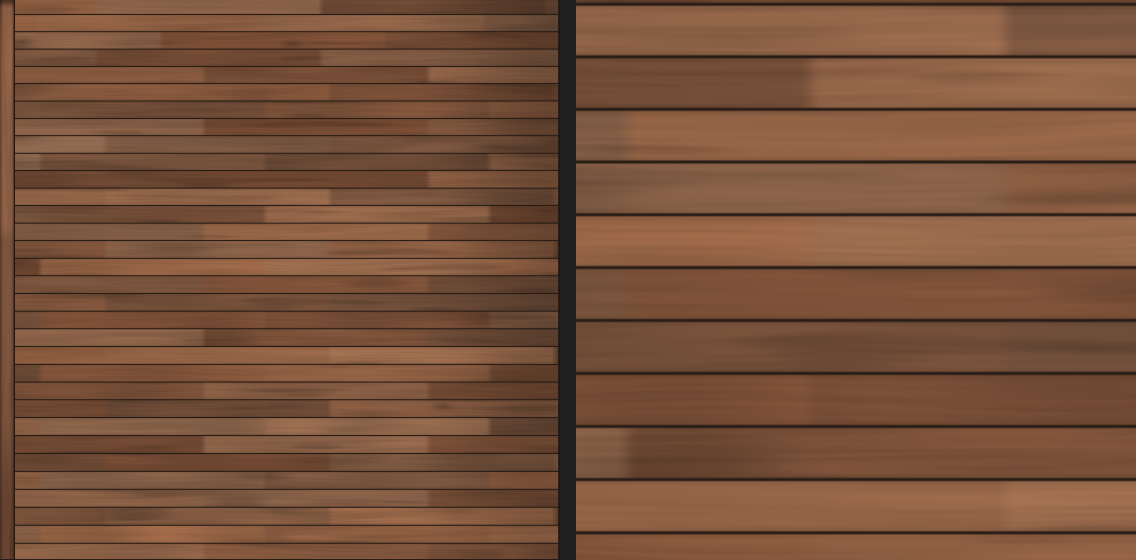
Left, the full canvas; right, a detail of the centre.
This texture is drawn by a three.js fragment shader. Its source:

```glsl
varying vec2 vUv;

float hash(vec2 p) {
  vec3 q = fract(p.xyx * 0.1031);
  q += dot(q, q.yzx + 33.33);
  return fract((q.x + q.y) * q.z);
}

float noise(vec2 p) {
  vec2 i = floor(p), f = fract(p);
  f = f * f * (3.0 - 2.0 * f);
  return mix(mix(hash(i), hash(i + vec2(1.0, 0.0)), f.x),
             mix(hash(i + vec2(0.0, 1.0)), hash(i + vec2(1.0, 1.0)), f.x), f.y);
}

// Base colour of one board: lightness and warmth vary separately
vec3 boardTint(vec2 id) {
  float lightness = hash(id + 10.0);
  float warmth = hash(id + vec2(47.0, 21.0));
  vec3 tint = mix(vec3(0.405, 0.268, 0.190), vec3(0.570, 0.400, 0.290), lightness);
  return tint * mix(vec3(0.97, 1.02, 1.06), vec3(1.04, 0.98, 0.93), warmth);
}

// Brightness of the grain, x running along the fibres
float woodGrain(vec2 p, float seed) {
  vec2 offset = vec2(seed * 7.31, seed * 3.17);
  p.y += 0.008 * noise(p * vec2(5.0, 25.0) + offset);
  float cloud = noise(p * vec2(8.0, 40.0) + offset) - 0.5;
  float figure = noise(p * vec2(8.0, 130.0) + offset) - 0.5;
  float fibre = noise(p * vec2(10.0, 430.0) + offset) - 0.5;
  float streak = smoothstep(0.7, 0.98, noise(p * vec2(7.0, 75.0) + offset + 50.0));
  return 1.0 + 0.15 * cloud + 0.06 * figure + 0.08 * fibre - 0.13 * streak;
}

// Faint dark knot on a few boards
float knot(vec2 local, vec2 id) {
  vec2 centre = vec2(0.2 + 0.6 * hash(id + 71.0), 0.3 + 0.4 * hash(id + 83.0));
  vec2 d = (local - centre) / vec2(0.06, 0.32);
  return step(0.93, hash(id + 95.0)) * exp(-2.0 * dot(d, d));
}

vec3 floorBoards(vec2 uv) {
  // Rows grow slightly wider towards the bottom
  float depth = 1.0 - uv.y - 0.026;
  float rows = 32.51 * depth - 0.773 * depth * depth;
  float row = floor(rows);
  float across = fract(rows);

  // Joints step through three offsets
  float phase = floor(mod(row + 0.5, 3.0));
  float shift = 0.371 - 0.206 * phase + 0.03 * phase * phase;
  shift += 0.1 * step(row, 2.5);
  float along = (uv.x - shift) / 0.401 + 2.0;
  vec2 id = vec2(floor(along), row + 2.0);
  float f = fract(along);

  vec3 color = mix(boardTint(id), boardTint(id + vec2(1.0, 0.0)),
                   smoothstep(0.965, 1.0, f));
  color *= woodGrain(uv, row + 2.0);
  color *= 1.0 - 0.2 * knot(vec2(f, across), id);

  // Pale sheen right of centre, shade along the right side
  vec2 sheen = (uv - vec2(0.66, 0.46)) / vec2(0.30, 0.36);
  color *= 1.0 + 0.06 * exp(-dot(sheen, sheen));
  color *= 1.0 - (0.13 + 0.13 * uv.y) * smoothstep(0.72, 1.0, uv.x);

  // Soft edges and thin dark gaps
  float edge = 0.5 - abs(across - 0.5);
  color *= mix(0.93, 1.0, smoothstep(0.03, 0.15, edge));
  return mix(vec3(0.155, 0.11, 0.085), color, smoothstep(0.005, 0.052, edge));
}

vec3 sideTrim(vec2 uv) {
  vec3 color = mix(vec3(0.41, 0.265, 0.195), vec3(0.48, 0.325, 0.235),
                   smoothstep(0.08, 0.26, uv.y));
  color = mix(color, vec3(0.57, 0.385, 0.275), smoothstep(0.565, 0.60, uv.y));
  color *= woodGrain(uv.yx, 90.0);
  color *= mix(0.7, 1.0, smoothstep(0.0, 0.006, uv.x));
  color *= mix(1.0, 0.78, smoothstep(0.018, 0.025, uv.x));
  return color * mix(1.0, 0.55, smoothstep(0.985, 1.0, uv.y));
}

void main() {
  vec3 gapColor = vec3(0.13, 0.09, 0.07);
  vec3 color = mix(sideTrim(vUv), floorBoards(vUv), smoothstep(0.0245, 0.0265, vUv.x));

  // Seam beside the trim and dark outer borders
  float seam = 1.0 - smoothstep(0.0003, 0.002, abs(vUv.x - 0.0255));
  float border = max(smoothstep(0.9955, 0.998, vUv.x), 1.0 - smoothstep(0.0005, 0.0025, vUv.y));
  color = mix(color, gapColor, max(seam, border));

  gl_FragColor = vec4(color, 1.0);
}
```
